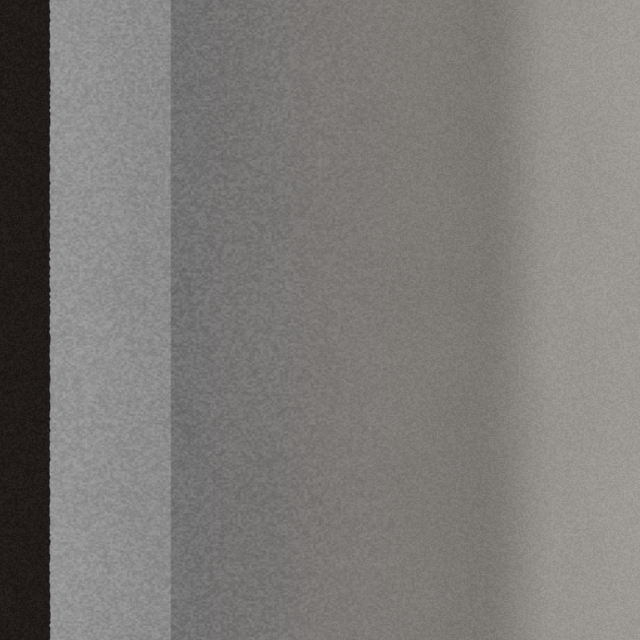
Give the GLSL for this background, as a three.js fragment shader.

```glsl
// Brushed grey vertical panels with a black left border, soft light at right and fine grain.
varying vec2 vUv;

// Panel edges, in canvas widths
const float BORDER_X = 0.078;
const float SEAM_X = 0.267;
const float GLOW_START = 0.755;
const float GLOW_END = 0.875;
const float EDGE_SOFTNESS = 0.0015;
const float EDGE_ROUGHNESS = 0.002;

// Colours
const vec3 BLACK = vec3(0.125, 0.108, 0.100);
const vec3 STRIP_LEFT = vec3(0.580, 0.578, 0.580);
const vec3 STRIP_RIGHT = vec3(0.545, 0.543, 0.545);
const vec3 PANEL_LEFT = vec3(0.447, 0.445, 0.447);
const vec3 PANEL_RIGHT = vec3(0.492, 0.478, 0.465);
const vec3 GLOW = vec3(0.592, 0.577, 0.562);
const vec3 GLOW_FAR = vec3(0.608, 0.592, 0.576);

// Grain
const vec2 COARSE_GRAIN = vec2(230.0, 290.0);
const vec2 FINE_GRAIN = vec2(430.0, 470.0);
const float GRAIN_LEFT = 0.13;
const float GRAIN_RIGHT = 0.065;
const float GRAIN_BLACK = 0.06;
const float MOTTLE = 0.012;

float hash(vec2 p) {
  vec3 q = fract(vec3(p.xyx) * 0.1031);
  q += dot(q, q.yzx + 33.33);
  return fract((q.x + q.y) * q.z);
}

float valueNoise(vec2 p) {
  vec2 cell = floor(p);
  vec2 f = fract(p);
  f = f * f * (3.0 - 2.0 * f);
  float low = mix(hash(cell), hash(cell + vec2(1.0, 0.0)), f.x);
  float high = mix(hash(cell + vec2(0.0, 1.0)), hash(cell + vec2(1.0, 1.0)), f.x);
  return mix(low, high, f.y);
}

float edge(float x, float position) {
  return smoothstep(position - EDGE_SOFTNESS, position + EDGE_SOFTNESS, x);
}

vec3 panelColour(float x) {
  vec3 strip = mix(STRIP_LEFT, STRIP_RIGHT, smoothstep(BORDER_X, SEAM_X, x));
  vec3 panel = mix(PANEL_LEFT, PANEL_RIGHT, smoothstep(SEAM_X - 0.08, 0.66, x));
  // A faint shade lies just before the glow.
  panel -= 0.010 * smoothstep(0.66, GLOW_START, x);
  vec3 glow = mix(GLOW, GLOW_FAR, smoothstep(GLOW_END, 1.0, x));
  panel = mix(panel, glow, smoothstep(GLOW_START, GLOW_END, x));
  return mix(strip, panel, edge(x, SEAM_X));
}

void main() {
  // Coarse and fine grain, each centred on zero
  float coarse = valueNoise(vUv * COARSE_GRAIN) - 0.5;
  float fine = valueNoise(vUv * FINE_GRAIN + 57.0) - 0.5;
  float grain = mix(0.6 * coarse + 0.4 * fine, fine, smoothstep(0.4, 0.9, vUv.x));

  // Broad, faint unevenness of the surface
  float mottle = valueNoise(vUv * vec2(14.0, 9.0) + 11.0) - 0.5;

  // Lit panels
  vec3 colour = panelColour(vUv.x);
  colour += grain * mix(GRAIN_LEFT, GRAIN_RIGHT, smoothstep(0.2, 0.9, vUv.x));
  colour += mottle * MOTTLE;

  // Dark border with a slightly ragged edge
  float rough = valueNoise(vec2(3.0, vUv.y * 220.0)) - 0.5;
  float lit = edge(vUv.x, BORDER_X + rough * EDGE_ROUGHNESS);
  colour = mix(BLACK + fine * GRAIN_BLACK, colour, lit);

  gl_FragColor = vec4(colour, 1.0);
}
```
